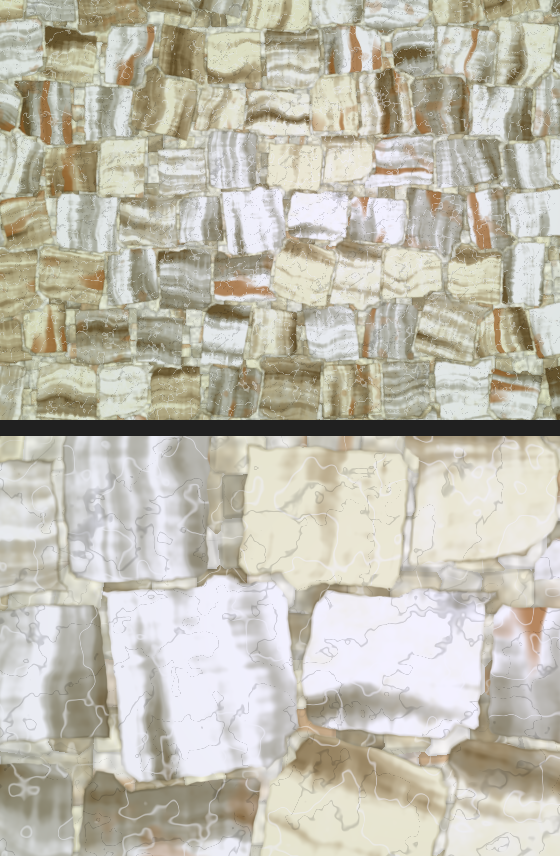
Top: the whole. Bottom: its middle third, enlarged.
A Shadertoy shader for this texture:

```glsl
// Backlit patchwork of banded onyx slabs set in a joint of small rubble.
// Rotated boxes compete as in a Voronoi diagram; each winner gets its own
// stretched-noise banding, and the gaps hold a finer layer of the same boxes.

#define SLABS_HIGH 7.4
#define RUBBLE_SCALE 3.6
#define JOINT 0.026
#define RAGGED 0.045
#define BAND_DEPTH 0.72
#define RUST_SHARE 0.42
#define WHITE vec3(0.90, 0.92, 0.95)
#define CREAM vec3(0.87, 0.88, 0.79)
#define GREY  vec3(0.69, 0.70, 0.67)
#define OLIVE vec3(0.54, 0.53, 0.45)
#define BROWN vec3(0.40, 0.33, 0.19)
#define RUST  vec3(0.60, 0.38, 0.16)

struct Slab { float inside; vec2 local; vec2 id; };

vec4 hash4(vec2 p) {
    vec4 a = fract(p.xyxy * vec4(0.1031, 0.1030, 0.0973, 0.1099));
    a += dot(a, a.wzxy + 33.33);
    return fract((a.xxyz + a.yzzw) * a.zywx);
}

float noise(vec2 p) {
    vec2 i = floor(p), f = fract(p);
    f = f * f * (3.0 - 2.0 * f);
    return mix(mix(hash4(i).x, hash4(i + vec2(1, 0)).x, f.x),
               mix(hash4(i + vec2(0, 1)).x, hash4(i + vec2(1, 1)).x, f.x), f.y);
}

float fbm(vec2 p) {
    return 0.55 * noise(p) + 0.3 * noise(p * 2.1 + 7.3) + 0.15 * noise(p * 4.3 + 3.1);
}

// Nearest box among staggered, jittered, rotated neighbours
Slab findSlab(vec2 p) {
    Slab s = Slab(0.0, vec2(0), vec2(0));
    float first = 9.0, second = 9.0;
    for (int j = -2; j <= 2; j++) {
        float row = floor(p.y) + float(j);
        float shift = hash4(vec2(row, 91.0)).x;
        for (int i = -2; i <= 2; i++) {
            vec2 id = vec2(floor(p.x - shift) + float(i), row);
            vec4 h = hash4(id + 17.0), k = hash4(id + 53.0);
            vec2 q = p - id - 0.5 - vec2(shift, 0.0) - (h.xy - 0.5) * 0.26;
            float turn = (k.x - 0.5) * (k.y > 0.8 ? 0.9 : 0.35);
            q = mat2(cos(turn), sin(turn), -sin(turn), cos(turn)) * q;
            vec2 edge = abs(q) - mix(vec2(0.34), vec2(0.58), h.zw);
            float d = max(edge.x, edge.y);
            if (d < first) {
                second = first;
                first = d;
                s.local = q;
                s.id = id;
            } else {
                second = min(second, d);
            }
        }
    }
    s.inside = min(0.5 * (second - first), 0.07 - first);
    return s;
}

// Banded stone: b.x runs across the layers, b.y along them
vec3 onyx(vec2 q, vec2 id, float bias) {
    vec4 h = hash4(id + 5.0), k = hash4(id + 29.0);
    vec2 b = h.x < 0.56 ? q.yx : q;
    float seed = floor(h.y * 90.0) + 0.37;

    // Wavy layers with fibrous borders
    float t = b.x + 0.22 * (noise(vec2(b.y * 2.2 + seed, b.x * 1.5)) - 0.5);
    t += 0.05 * (noise(b * 7.0 + seed) - 0.5);
    float fibre = noise(vec2(b.x * 3.0, b.y * 24.0) + seed);
    float wide = noise(vec2((t + 0.05 * (fibre - 0.5)) * 4.2 + seed, seed + b.y * 0.3));
    float fine = noise(vec2(t * 12.0 + seed, seed + 11.0 + b.y * 0.7));
    float hair = noise(vec2(t * 25.0 + seed, seed + 23.0 + b.y * 1.5));
    float mottle = fbm(q * 8.0 + seed);

    // Darkness drives a pale to brown ramp
    float dark = bias + 0.34 * h.z * h.z + BAND_DEPTH * smoothstep(0.46, 0.82, wide) * (0.45 + 0.75 * k.x);
    dark += 0.42 * (fine - 0.5) + 0.2 * (hair - 0.5) + 0.22 * (mottle - 0.5) + 0.12 * (fibre - 0.5);
    float warm = smoothstep(0.35, 0.9, h.w + 0.4 * (mottle - 0.5));
    vec3 col = mix(WHITE, CREAM, warm);
    col = mix(col, mix(GREY, vec3(0.71, 0.66, 0.51), warm * 0.8), smoothstep(0.06, 0.38, dark));
    col = mix(col, mix(OLIVE, vec3(0.58, 0.50, 0.34), warm * 0.7), smoothstep(0.36, 0.66, dark));
    col = mix(col, BROWN, smoothstep(0.64, 0.98, dark));

    // Iron seams and stains
    float stained = step(1.0 - RUST_SHARE, k.y);
    float seam = smoothstep(0.68, 0.86, noise(vec2(t * 7.0 + seed, seed + 41.0 + b.y * 0.9)));
    float stain = smoothstep(0.62, 0.78, fbm(q * 3.5 + seed + 8.0));
    col = mix(col, RUST, stained * (0.75 * seam + 0.3 * stain * (1.0 - seam)));

    // Hairline fractures, pale and grey
    float crack = abs(fbm(q * 4.0 + seed + 31.0) - 0.5);
    float vein = abs(noise(q * 5.0 + 2.0 * mottle + seed) - 0.5);
    col = mix(col, WHITE, 0.5 * (1.0 - smoothstep(0.0, 0.025, crack)));
    return col * (1.0 - 0.14 * (1.0 - smoothstep(0.0, 0.03, vein)));
}

void mainImage(out vec4 fragColor, in vec2 fragCoord) {
    vec2 uv = fragCoord / iResolution.y;
    vec2 p = uv * SLABS_HIGH + 20.0;
    float px = SLABS_HIGH / iResolution.y;
    vec2 c = (uv - vec2(0.80, 0.52)) * vec2(1.0, 1.25);
    float glow = exp(-4.5 * dot(c, c));

    // Large slabs
    Slab slab = findSlab(p + 0.06 * (vec2(noise(p * 1.7), noise(p * 1.7 + 9.0)) - 0.5));
    float rim = slab.inside + RAGGED * (fbm(p * 8.0) - 0.5);
    vec3 stone = onyx(slab.local, slab.id, 0.09 - 0.14 * glow);

    // Rubble and cement in the joints
    Slab chip = findSlab(p * RUBBLE_SCALE + 40.0);
    vec3 joint = onyx(chip.local / RUBBLE_SCALE, chip.id, 0.04);
    joint = mix(joint, CREAM * 0.94, 0.45);
    float chipEdge = smoothstep(0.0, 0.05 + px * RUBBLE_SCALE, chip.inside);
    joint *= 0.88 + 0.12 * chipEdge + 0.18 * (noise(p * 19.0) - 0.5);

    vec3 col = mix(joint, stone, smoothstep(JOINT - px, JOINT + px, rim));
    float outline = 1.0 - smoothstep(0.0, 0.014 + px, abs(rim - JOINT));
    col = mix(col, col * vec3(0.80, 0.78, 0.71), outline * noise(p * 6.0 + 3.0));

    // Light from behind, strongest right of the centre
    col *= mix(vec3(0.96, 0.97, 0.92), vec3(1.06, 1.03, 1.06), glow);
    fragColor = vec4(clamp(col, 0.0, 1.0), 1.0);
}
```
